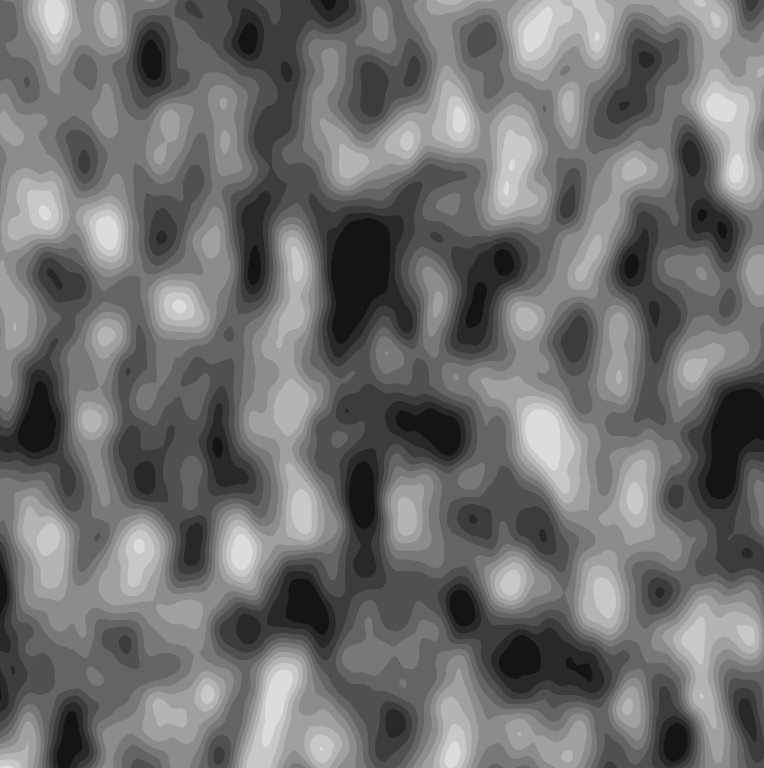
Give the GLSL for this texture, as a WebGL 2 fragment shader.

```glsl
#version 300 es
precision highp float;

uniform vec2 u_resolution;
out vec4 fragColor;

const vec2 GRAIN_FREQ = vec2(34.0, 23.0);  // kernels per canvas height, tall blobs
const float DETAIL_SCALE = 2.2;
const float DETAIL_WEIGHT = 0.2;
const float KERNEL_RADIUS = 2.0;           // in cells
const float KERNEL_SPREAD = 0.773;         // standard deviation of the raw kernel sum
const float MEAN_GRAY = 0.467;
const float CONTRAST = 0.177;
const float TONE_STEP = 0.0784;
const float MIN_TONE = 1.0;
const float MAX_TONE = 11.0;

// Three random values in 0..1 for an integer cell
vec3 hash3(ivec2 cell, int seed) {
    uvec3 v = uvec3(ivec3(cell, seed)) * 1664525u + 1013904223u;
    v.x += v.y * v.z; v.y += v.z * v.x; v.z += v.x * v.y;
    v ^= v >> 16u;
    v.x += v.y * v.z; v.y += v.z * v.x; v.z += v.x * v.y;
    return vec3(v >> 8u) / 16777216.0;
}

// Sum of smooth signed kernels at jittered points, scaled to unit deviation
float kernelNoise(vec2 p, int seed) {
    ivec2 base = ivec2(floor(p));
    float sum = 0.0;
    for (int j = -2; j <= 2; j++) {
        for (int i = -2; i <= 2; i++) {
            ivec2 cell = base + ivec2(i, j);
            vec3 rnd = hash3(cell, seed);
            vec2 d = (p - vec2(cell) - rnd.xy) / KERNEL_RADIUS;
            float k = max(1.0 - dot(d, d), 0.0);
            sum += (rnd.z * 2.0 - 1.0) * k * k * k;
        }
    }
    return sum / KERNEL_SPREAD;
}

// Rounds to whole tones with antialiased borders
float posterize(float tone) {
    float w = clamp(0.6 * fwidth(tone), 0.001, 0.5);
    return floor(tone) + smoothstep(0.5 - w, 0.5 + w, fract(tone));
}

void main() {
    vec2 p = gl_FragCoord.xy / u_resolution.y * GRAIN_FREQ;

    // Broad blobs with a little finer relief
    float field = kernelNoise(p, 7) + DETAIL_WEIGHT * kernelNoise(p * DETAIL_SCALE, 23);
    field /= sqrt(1.0 + DETAIL_WEIGHT * DETAIL_WEIGHT);

    // Flat gray bands
    float tone = (MEAN_GRAY + CONTRAST * field) / TONE_STEP;
    float gray = clamp(posterize(tone), MIN_TONE, MAX_TONE) * TONE_STEP;
    fragColor = vec4(vec3(gray), 1.0);
}
```
